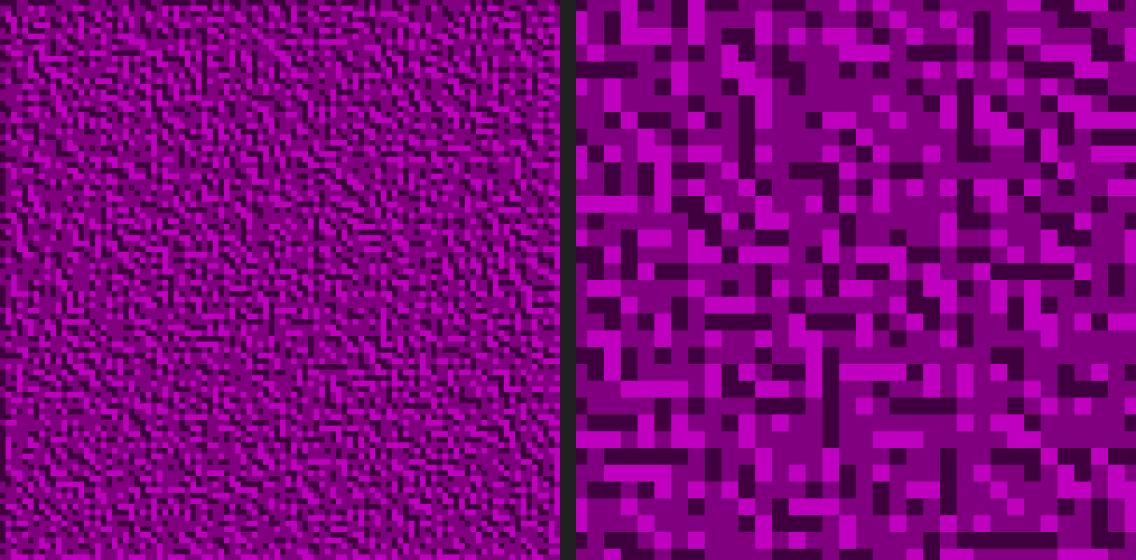
Left: the whole. Right: its middle third, enlarged.
A Shadertoy shader for this texture:

```glsl
// Purple mosaic of a binary-tree maze on a 100 x 100 grid. Every cell opens a
// passage to the right or downward by a coin flip, and its brightness is its
// number of passages (1 to 3) divided by four.

const float GRID = 100.0;

// Integer hash giving a fair coin flip per cell
bool coinFlip(ivec2 cell) {
    uint h = uint(cell.x) * 1597334677u ^ uint(cell.y) * 3812015801u;
    h = (h ^ (h >> 16)) * 2146121005u;
    h = (h ^ (h >> 15)) * 2221713035u;
    h ^= h >> 16;
    return (h & 1u) == 1u;
}

// The last row can only open rightward, the last column only downward
bool opensRight(ivec2 cell) {
    int last = int(GRID) - 1;
    if (cell.x == last) return false;
    if (cell.y == last) return true;
    return coinFlip(cell);
}

// Passages: the cell's own, one from the left, one from above
float passageCount(ivec2 cell) {
    int last = int(GRID) - 1;
    float count = cell == ivec2(last) ? 0.0 : 1.0;
    if (cell.x > 0 && opensRight(cell - ivec2(1, 0))) count += 1.0;
    if (cell.y > 0 && !opensRight(cell - ivec2(0, 1))) count += 1.0;
    return count;
}

void mainImage(out vec4 fragColor, in vec2 fragCoord) {
    // Grid position with rows counted from the top
    vec2 pos = fragCoord / iResolution.xy * GRID;
    pos.y = GRID - pos.y;

    // Share of the pixel that spills into the next column and row
    vec2 pixel = GRID / iResolution.xy;
    vec2 corner = floor(pos - 0.5 * pixel);
    vec2 spill = clamp((pos + 0.5 * pixel - corner - 1.0) / pixel, 0.0, 1.0);

    // Blend the covered cells by area for smooth edges
    float brightness = 0.0;
    for (int j = 0; j < 2; j++) {
        for (int i = 0; i < 2; i++) {
            vec2 offset = vec2(i, j);
            vec2 share = mix(1.0 - spill, spill, offset);
            ivec2 cell = ivec2(clamp(corner + offset, 0.0, GRID - 1.0));
            brightness += share.x * share.y * passageCount(cell) / 4.0;
        }
    }

    vec3 magenta = vec3(1.0, 0.0, 1.0);
    fragColor = vec4(magenta * brightness, 1.0);
}
```
